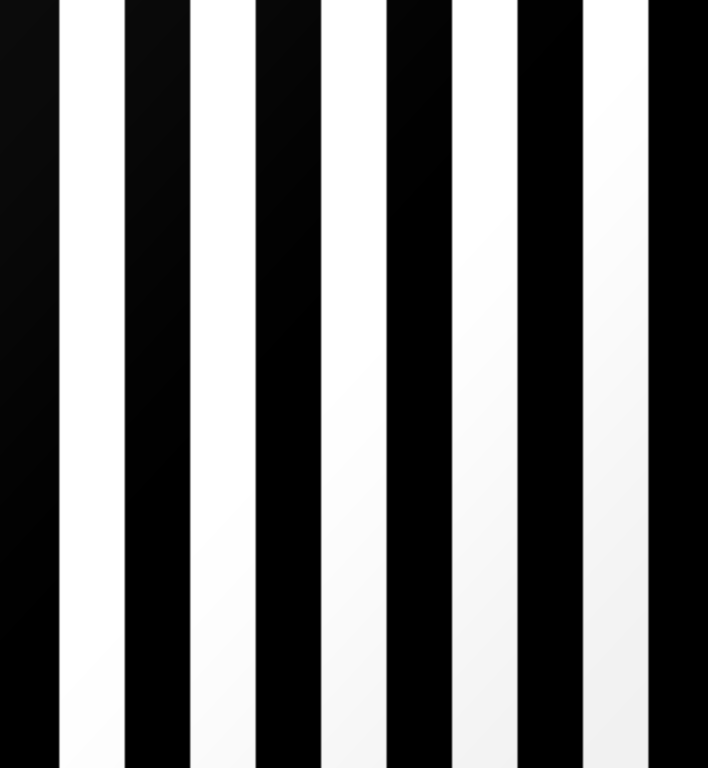
Give the GLSL for this pattern, as a WebGL 2 fragment shader.

```glsl
#version 300 es
precision highp float;

uniform vec2 u_resolution;
out vec4 fragColor;

const float STRIPE_PERIOD = 0.1849; // one white and one black band, in canvas widths
const float FIRST_EDGE = 0.0838;    // left side of the first white band
const float WHITE_SHARE = 0.5;      // white part of each period
const float EDGE_SOFTNESS = 0.0021;

const vec3 INK = vec3(0.0);
const vec3 INK_SHEEN = vec3(0.042);
const vec3 PAPER = vec3(1.0);
const vec3 PAPER_SHADE = vec3(0.945);

// Signed distance to the nearest white band, negative inside it
float stripeDistance(float x, float start, float period, float share) {
    float phase = (x - start) / period - 0.5 * share;
    float fromCentre = abs(fract(phase + 0.5) - 0.5);
    return (fromCentre - 0.5 * share) * period;
}

// Smooth coverage of a shape from its signed distance
float coverage(float distanceToEdge, float softness) {
    return 1.0 - smoothstep(-softness, softness, distanceToEdge);
}

// 0 at the top left corner, 1 at the bottom right
float diagonal(vec2 uv) {
    return 0.5 * (uv.x + 1.0 - uv.y);
}

void main() {
    vec2 uv = gl_FragCoord.xy / u_resolution;
    float slope = diagonal(uv);

    // Black brightens to the upper left, white dims to the lower right
    vec3 ink = mix(INK_SHEEN, INK, smoothstep(0.0, 0.48, slope));
    vec3 paper = mix(PAPER, PAPER_SHADE, smoothstep(0.44, 0.96, slope));

    // Vertical bands
    float band = stripeDistance(uv.x, FIRST_EDGE, STRIPE_PERIOD, WHITE_SHARE);
    float softness = max(EDGE_SOFTNESS, 0.75 / u_resolution.x);
    fragColor = vec4(mix(ink, paper, coverage(band, softness)), 1.0);
}
```
